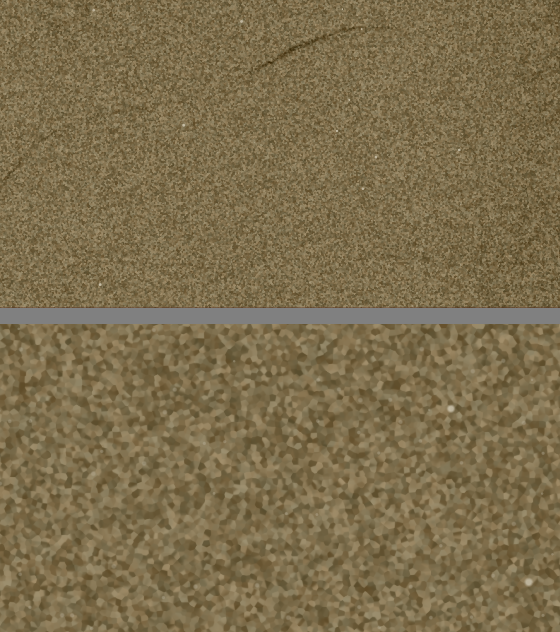
Top, the full canvas; bottom, a detail of the centre.
A Shadertoy shader for this texture:

```glsl
const vec3 SAND = vec3(0.488, 0.426, 0.294);
const vec3 RUST = vec3(0.020, -0.002, -0.014);
const vec3 QUARTZ = vec3(0.76, 0.73, 0.65);
const vec3 RIM = vec3(0.40, 0.27, 0.18);

vec3 hash3(vec2 cell) {
    vec3 q = fract(cell.xyx * vec3(0.1031, 0.1030, 0.0973));
    q += dot(q, q.yxz + 33.33);
    return fract((q.xxy + q.yzz) * q.zyx);
}

// Soft cellular noise: x = grain brightness, y = grain hue, both centred on 0
vec2 grains(vec2 p, float density, float sharpness) {
    p *= density;
    vec2 cell = floor(p);
    vec3 sum = vec3(0.0);
    for (int j = -1; j <= 1; j++) {
        for (int i = -1; i <= 1; i++) {
            vec2 id = cell + vec2(i, j);
            vec3 rnd = hash3(id + 17.0);
            vec2 offset = id + rnd.xy - p;
            float weight = exp(-sharpness * dot(offset, offset));
            sum += weight * vec3(rnd.z, hash3(id + 91.0).x, 1.0);
        }
    }
    return sum.xy / sum.z - 0.5;
}

// Rare round bright flecks, one candidate per cell
float flecks(vec2 p, float density, float share) {
    p *= density;
    vec3 rnd = hash3(floor(p) + 211.0);
    float radius = mix(0.12, 0.24, rnd.x);
    float dist = length(fract(p) - mix(vec2(0.35), vec2(0.65), rnd.xy));
    return step(rnd.z, share) * (1.0 - smoothstep(radius * 0.5, radius * 1.4, dist));
}

// Layered sines for the slow rise and fall of the ground
float undulation(vec2 p) {
    float sum = 0.0, amplitude = 0.5;
    for (int i = 0; i < 4; i++) {
        sum += amplitude * sin(p.x + 1.3 * sin(p.y)) * sin(p.y + 0.8 * sin(p.x * 0.7));
        p = mat2(1.5, 1.1, -1.1, 1.5) * p + 2.1;
        amplitude *= 0.6;
    }
    return sum;
}

float ridgeHeight(float x) {
    float rise = 0.39 + 0.28 * (1.0 - exp(-10.6 * x));
    float drop = max(x - 0.68, 0.0);
    return rise + 0.24 * smoothstep(0.28, 0.66, x) - 1.5 * drop * drop;
}

// Signed distance to the ridge line, positive above it
float ridgeDistance(vec2 uv, float aspect) {
    float delta = 0.005;
    float slope = (ridgeHeight(uv.x + delta) - ridgeHeight(uv.x - delta)) / (2.0 * delta * aspect);
    return (uv.y - ridgeHeight(uv.x)) / sqrt(1.0 + slope * slope);
}

float patchMask(vec2 uv, vec2 centre, vec2 size) {
    vec2 q = (uv - centre) / size;
    return exp(-dot(q, q));
}

void mainImage(out vec4 fragColor, in vec2 fragCoord) {
    vec2 uv = fragCoord / iResolution.xy;
    float aspect = iResolution.x / iResolution.y;
    vec2 p = fragCoord / iResolution.y;

    // Sand grains in two sizes
    vec2 fine = grains(p, 180.0, 8.0);
    vec2 coarse = grains(p + 5.0, 110.0, 8.0);
    float tone = 0.22 * fine.x + 0.06 * coarse.x;

    // Broad shading and darker right margin
    tone += 0.007 * undulation(p * 5.0) + 0.006;
    tone -= 0.022 * smoothstep(0.72, 1.0, uv.x);
    tone -= 0.008 * smoothstep(0.75, 1.0, uv.y);

    // Rough, clumped ground toward the corners
    float rough = patchMask(uv, vec2(0.13, 0.96), vec2(0.06, 0.10))
        + 0.8 * patchMask(uv, vec2(0.94, 0.74), vec2(0.10, 0.20))
        + 0.9 * patchMask(uv, vec2(0.92, 0.20), vec2(0.11, 0.17))
        + 0.5 * patchMask(uv, vec2(0.72, 0.20), vec2(0.08, 0.10))
        + 0.7 * patchMask(uv, vec2(0.12, 0.11), vec2(0.04, 0.09));
    float clumps = grains(p * vec2(0.8, 1.2), 42.0, 5.0).x;
    tone += rough * (0.12 * clumps - 0.022);

    // Ridge: thin broken shadow with a faint lit edge above
    float wobble = 0.005 * coarse.x + 0.010 * clumps;
    float ridge = ridgeDistance(uv, aspect) + wobble;
    float crest = smoothstep(0.40, 0.48, uv.x) * (1.0 - smoothstep(0.60, 0.74, uv.x));
    float tail = (1.0 - smoothstep(0.05, 0.40, uv.x)) * (0.55 + clumps);
    float strength = max(crest, 0.55 * tail) + 0.15 * (1.0 - smoothstep(0.7, 0.85, uv.x));
    float shadow = exp(-pow(abs(ridge) / 0.005, 2.0));
    float halo = exp(-pow(abs(ridge) / 0.022, 2.0));
    float litEdge = exp(-pow(abs(ridge - 0.018) / 0.012, 2.0));
    tone += strength * (0.012 * litEdge - 0.12 * shadow - 0.02 * halo);

    // Colour, pale flecks and the reddish lower rim
    vec3 color = SAND + tone + RUST * (fine.y + coarse.y);
    color = mix(color, QUARTZ, 0.35 * flecks(p, 90.0, 0.03));
    color = mix(color, QUARTZ + 0.08, 0.75 * flecks(p + 3.0, 48.0, 0.003));
    color = mix(color, RIM + 0.5 * tone, 0.6 * (1.0 - smoothstep(0.002, 0.005, uv.y)));
    fragColor = vec4(clamp(color, 0.0, 1.0), 1.0);
}
```
